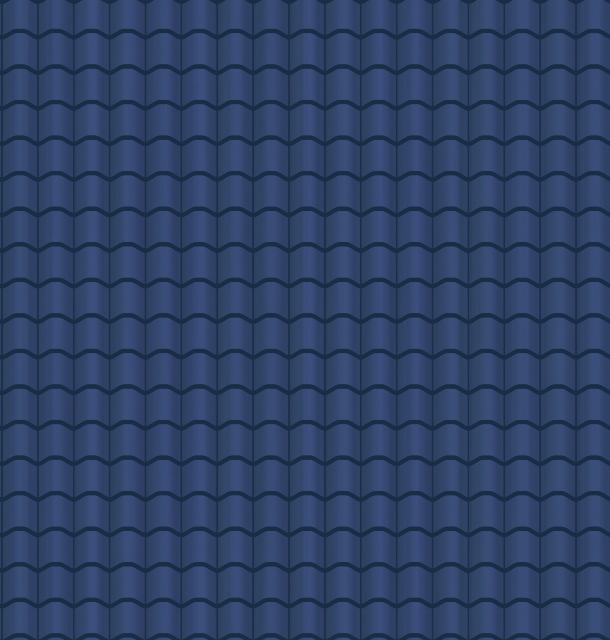
Write a Shadertoy shader that draws this texture.

```glsl
// Blue roof of barrel tiles: 17 columns by 18 rows, each tile rounded by a
// sideways gradient and edged by a wavy dark lip and a thin upright joint.
// Streaks, tints and grain use wrapped hashes, so the roof tiles.

const vec2 GRID = vec2(17.0, 18.0);
const vec2 OFFSET = vec2(0.054, -0.06);   // joint and valley position in a cell
const float LIP_RISE = 0.19;
const float LIP_WIDTH = 0.125;
const float JOINT_WIDTH = 0.045;
const float STREAKS = 16.0;               // streaks across one tile
const float GRAINS = 10.0;                // grain cells along one tile

const vec3 LIP_COLOR = vec3(0.100, 0.176, 0.280);
const vec3 JOINT_COLOR = vec3(0.110, 0.180, 0.285);
const vec3 SIDE_COLOR = vec3(0.176, 0.246, 0.378);
const vec3 CROWN_COLOR = vec3(0.228, 0.308, 0.476);
const vec3 HUE_SHIFT = vec3(0.006, -0.006, 0.022);

float hash(vec2 p) {
    return fract(sin(dot(p, vec2(127.1, 311.7))) * 43758.5453);
}

// Smooth 1D noise that repeats after a whole number of steps
float wrappedNoise(float x, float period, float seed) {
    float cell = floor(x);
    float a = hash(vec2(mod(cell, period), seed));
    float b = hash(vec2(mod(cell + 1.0, period), seed));
    return mix(a, b, smoothstep(0.0, 1.0, x - cell));
}

// Random value per grain cell, repeating over the period
float wrappedGrain(vec2 p, vec2 period) {
    return hash(mod(floor(p), period) + 19.0);
}

// Coverage of a line of the given width at a distance from its centre
float stroke(float dist, float width, float blur) {
    return 1.0 - smoothstep(-0.5 * blur, 0.5 * blur, abs(dist) - 0.5 * width);
}

// Lip height over a tile: flat crown, sloping shoulders, narrow valley
float lipHeight(float x) {
    return LIP_RISE * smoothstep(-0.04, 0.42, min(x, 1.0 - x));
}

// Brightness across the barrel: lit shoulder, bright crown, darker right side
float barrelLight(float x) {
    float shoulder = 0.42 * smoothstep(0.0, 0.28, x);
    float crown = 0.55 * smoothstep(0.28, 0.5, x);
    float fall = 1.0 - 0.85 * smoothstep(0.56, 0.86, x);
    return (shoulder + crown) * fall;
}

void mainImage(out vec4 fragColor, in vec2 fragCoord) {
    vec2 pos = fragCoord / iResolution.xy * GRID - OFFSET;
    vec2 pixel = GRID / iResolution.xy;
    float x = fract(pos.x);

    // Rows follow the wavy lip
    float along = pos.y - lipHeight(x);
    float lipOffset = along - floor(along + 0.5);
    float slope = (lipHeight(fract(x + 0.01)) - lipHeight(fract(x - 0.01))) / 0.02;
    float lipDist = lipOffset / sqrt(1.0 + 0.6 * slope * slope);
    vec2 tile = mod(vec2(floor(pos.x), floor(along)), GRID);

    // Barrel shading with streaks, a tint per tile and fine grain
    float streak = wrappedNoise(pos.x * STREAKS, GRID.x * STREAKS, 3.0) - 0.5;
    float grain = wrappedGrain(pos * GRAINS, GRID * GRAINS) - 0.5;
    float light = barrelLight(x) + 0.24 * streak + 0.07 * grain;
    light += 0.12 * (hash(tile + 7.0) - 0.5);
    vec3 color = mix(SIDE_COLOR, CROWN_COLOR, clamp(light, 0.0, 1.0));
    float hue = wrappedNoise(pos.x * 6.0, GRID.x * 6.0, 11.0) - 0.5;
    color += HUE_SHIFT * (hue + 0.5 * smoothstep(0.2, 0.6, x) - 0.25);

    // Joint between columns, then the lip over it
    float jointDist = x - floor(x + 0.5);
    color = mix(color, JOINT_COLOR, stroke(jointDist, JOINT_WIDTH, pixel.x));
    color = mix(color, LIP_COLOR, stroke(lipDist, LIP_WIDTH, pixel.y));

    fragColor = vec4(color, 1.0);
}
```
